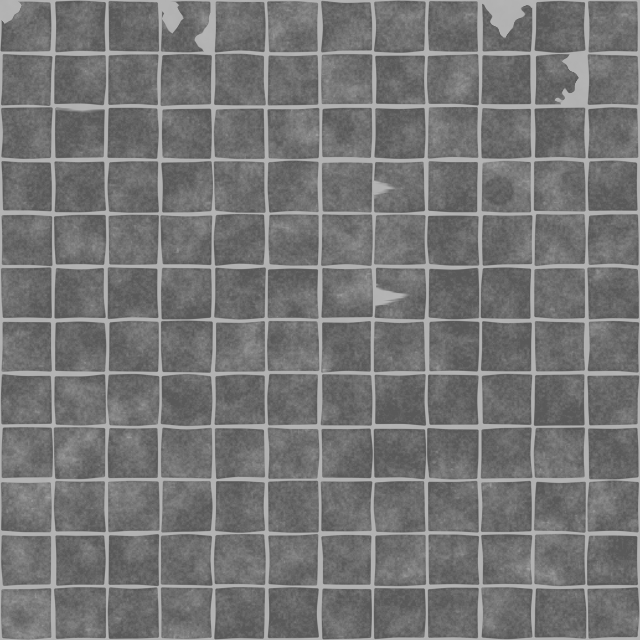
Give the GLSL for this texture, as a WebGL 2 fragment shader.

```glsl
#version 300 es
precision highp float;
// Worn grey stone tiles, twelve by twelve, set in pale grout with a few chips and smears.

uniform vec2 u_resolution;
out vec4 fragColor;

float hash(vec2 p) {
    vec3 q = fract(p.xyx * 0.1031);
    q += dot(q, q.yzx + 33.33);
    return fract((q.x + q.y) * q.z);
}

float noise(vec2 p) {
    vec2 i = floor(p), f = fract(p);
    f = f * f * (3.0 - 2.0 * f);
    return mix(mix(hash(i), hash(i + vec2(1, 0)), f.x),
               mix(hash(i + vec2(0, 1)), hash(i + vec2(1, 1)), f.x), f.y);
}

float fbm(vec2 p) {
    float sum = 0.0, weight = 0.5;
    for (int i = 0; i < 5; i++) {
        sum += weight * noise(p);
        p = mat2(1.6, 1.2, -1.2, 1.6) * p + 17.3;
        weight *= 0.55;
    }
    return sum / 1.055;
}

// Signed distance to a rounded tile whose sides bend differently in each cell
float tileDistance(vec2 local, vec2 cell) {
    vec2 seed = cell * 7.0 + local * 1.7;
    local += 0.055 * (vec2(noise(seed + 31.0), noise(seed + 173.0)) - 0.5);
    vec2 d = abs(local) - 0.437;
    return length(max(d, 0.0)) + min(max(d.x, d.y), 0.0) - 0.03;
}

// Missing pieces: centre and half size in tile units; the last three are soft smears
const vec4 CHIPS[10] = vec4[10](
    vec4(0.08, 11.90, 0.36, 0.40), vec4(3.23, 11.65, 0.22, 0.30),
    vec4(3.10, 11.90, 0.24, 0.16), vec4(3.97, 11.25, 0.27, 0.55),
    vec4(9.48, 11.97, 0.50, 0.62), vec4(10.96, 10.85, 0.40, 0.40),
    vec4(10.97, 10.12, 0.48, 0.52), vec4(7.02, 8.47, 0.34, 0.15),
    vec4(7.02, 6.45, 0.56, 0.21), vec4(1.55, 9.96, 0.48, 0.06));

float chipCover(vec2 p, vec2 cell, float pixel) {
    float cover = 0.0;
    for (int i = 0; i < 10; i++) {
        vec4 chip = CHIPS[i];
        if (floor(chip.xy) != cell) continue;
        bool smear = i > 6;
        vec2 o = abs(p - chip.xy) / chip.zw;
        float jag = smear ? noise(p * vec2(4, 38)) : noise(p * 7.0);
        float d = (o.x + o.y - 1.0 + 0.55 * (jag - 0.5)) * min(chip.z, chip.w);
        float soft = smear ? 0.05 : max(pixel, 0.015);
        cover = max(cover, 1.0 - smoothstep(-soft, soft, d));
    }
    return cover;
}

void main() {
    vec2 p = gl_FragCoord.xy / u_resolution * 12.0;
    float pixel = 12.0 / min(u_resolution.x, u_resolution.y);
    vec2 cell = floor(p), local = fract(p) - 0.5;
    float edge = tileDistance(local, cell);

    // Stone: broad stains, cloudy mottling, fine grain and pale specks
    float cloud = 0.65 * fbm(p * 2.6 + cell * 3.7) + 0.35 * fbm(p * 0.7 + 40.0);
    cloud = clamp(0.5 + 1.35 * (cloud - 0.5), 0.0, 1.0);
    float stone = 0.355 + 0.25 * cloud * cloud;
    stone += 0.035 * (hash(cell + 5.0) - 0.5);
    stone += 0.075 * (noise(p * 21.0) - 0.5) + 0.05 * (noise(p * 43.0 + 9.0) - 0.5);
    stone += 0.09 * smoothstep(0.8, 1.0, noise(p * 15.0 + 70.0)) * cloud;
    stone -= 0.035 * smoothstep(-0.07, 0.0, edge);

    // One tile is faded around a darker round stain
    float faded = smoothstep(0.24, 0.31, length(local - vec2(-0.15, -0.08)));
    stone += cell == vec2(9, 8) ? 0.07 * faded : 0.0;
    stone = max(stone, 0.35);

    // Grout fills the joints and the missing pieces
    float grout = 0.7 + 0.03 * (fbm(p * 5.0) - 0.5);
    float soft = max(pixel * 0.7, 0.014);
    float bare = max(smoothstep(-soft, soft, edge), chipCover(p, cell, pixel));
    fragColor = vec4(vec3(mix(stone, grout, bare)), 1.0);
}
```
